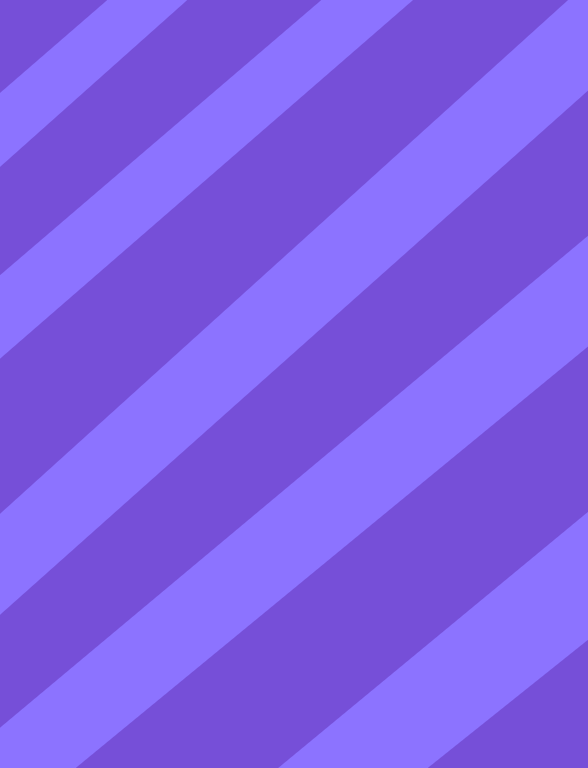
Reproduce this pattern procedurally as a Shadertoy shader.

```glsl
// Five broad diagonal bands rising to the right over a flat violet ground.
// Each band is a tapered strip whose offset, slope and width drift with its
// index; the middle band strays a little from that trend.
#define GROUND_COLOR vec3(0.461, 0.309, 0.849)
#define BAND_COLOR   vec3(0.549, 0.451, 1.000)
#define SIDE_BANDS   2                             // bands on each side of the middle one
#define OFFSET_DRIFT vec3(0.6944, 0.3008, 0.0191)  // left-edge depth: base, linear, quadratic
#define SLOPE_DRIFT  vec2(0.846, -0.0164)          // rise per unit x: base, linear
#define WIDTH_DRIFT  vec2(0.1211, 0.0124)          // vertical width: base, linear
#define TAPER_DRIFT  vec2(0.001, 0.013)            // width gain per unit x: base, linear
#define STRAY        vec4(0.0404, 0.052, 0.0104, 0.012) // middle band: offset, slope, width, taper

// Signed distance to band n; p.y runs down from the top edge.
float bandDistance(vec2 p, float n) {
    vec4 stray = STRAY * (1.0 - min(abs(n), 1.0));
    float offset = dot(OFFSET_DRIFT, vec3(1.0, n, n * n)) + stray.x;
    float slope  = dot(SLOPE_DRIFT, vec2(1.0, n)) + stray.y;
    float width  = dot(WIDTH_DRIFT, vec2(1.0, n)) + stray.z;
    float taper  = dot(TAPER_DRIFT, vec2(1.0, n)) + stray.w;

    float fromCenter = abs(p.y - offset + slope * p.x);
    float halfWidth = 0.5 * (width + taper * p.x);
    return (fromCenter - halfWidth) * inversesqrt(1.0 + slope * slope);
}

void mainImage(out vec4 fragColor, in vec2 fragCoord) {
    // Canvas height is one unit, origin at the upper left.
    float pixel = 1.0 / iResolution.y;
    vec2 p = vec2(fragCoord.x, iResolution.y - fragCoord.y) * pixel;

    // Union of all bands.
    float d = 1e3;
    for (int i = -SIDE_BANDS; i <= SIDE_BANDS; i++) {
        d = min(d, bandDistance(p, float(i)));
    }

    // Flat fill with a one-pixel soft edge.
    float coverage = clamp(0.5 - d / pixel, 0.0, 1.0);
    fragColor = vec4(mix(GROUND_COLOR, BAND_COLOR, coverage), 1.0);
}
```
